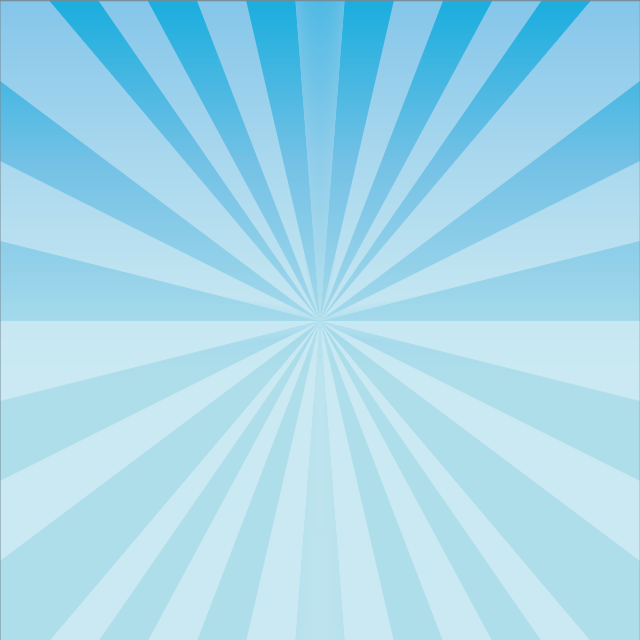
Write a Shadertoy shader that draws this background.

```glsl
// Sunburst sky: alternating light and deep rays fan out from the centre.
// Ray edges are evenly spaced along the canvas border, so each fan is a
// triangle wave over slope; both ray tones follow a vertical gradient.

const vec2 CENTER = vec2(0.5, 0.4985);
const float SIDE_STEP = 0.25;    // slope between ray edges in the side fans
const float POLE_STEP = 0.1537;  // inverse slope between edges, top and bottom

// Triangle wave: +0.5 at even x, -0.5 at odd x.
float stripeWave(float x) {
    return abs(fract(x * 0.5) * 2.0 - 1.0) - 0.5;
}

// Signed distance to the ray edges of one fan, from its wave and slope.
float fanDistance(float wave, float stepSize, float reach, float slope) {
    return wave * stepSize * reach * inversesqrt(1.0 + slope * slope);
}

// Positive inside light rays, negative inside deep rays.
float rayDistance(vec2 p) {
    vec2 reach = max(abs(p), vec2(1e-5));
    float sideSlope = p.y / reach.x;
    float poleSlope = reach.x / reach.y;

    float sideWave = stripeWave(clamp(sideSlope / SIDE_STEP, -3.5, 3.5) + 0.5);
    float poleWave = stripeWave(min(poleSlope / POLE_STEP, 6.0));
    float side = fanDistance(sideWave, SIDE_STEP, reach.x, sideSlope);
    float pole = fanDistance(poleWave, POLE_STEP, reach.y, poleSlope);

    // Tones swap below the horizon.
    return p.y > 0.0 ? min(side, pole) : max(side, -pole);
}

// Four-stop gradient over height h: 0 is the horizon, 1 the top edge.
vec3 skyRamp(float h, vec3 ground, vec3 horizon, vec3 middle, vec3 top) {
    vec3 color = mix(ground, horizon, smoothstep(-0.2, 0.0, h));
    color = mix(color, middle, clamp(h * 2.0, 0.0, 1.0));
    return mix(color, top, clamp(h * 2.0 - 1.0, 0.0, 1.0));
}

// Coverage of a border line of the given width.
float borderLine(float edgeDistance, float width, float pixel) {
    return clamp((width - edgeDistance) / pixel + 0.5, 0.0, 1.0);
}

void mainImage(out vec4 fragColor, in vec2 fragCoord) {
    vec2 uv = fragCoord / iResolution.xy;
    float pixel = 1.0 / min(iResolution.x, iResolution.y);
    vec2 p = uv - CENTER;
    float h = p.y / (1.0 - CENTER.y);

    // Ray tones
    vec3 deep = skyRamp(h, vec3(0.684, 0.870, 0.918), vec3(0.643, 0.851, 0.922),
                        vec3(0.450, 0.757, 0.900), vec3(0.100, 0.680, 0.870));
    vec3 light = skyRamp(h, vec3(0.792, 0.914, 0.952), vec3(0.780, 0.908, 0.948),
                         vec3(0.665, 0.846, 0.933), vec3(0.520, 0.775, 0.917));
    float lightCover = clamp(rayDistance(p) / pixel + 0.5, 0.0, 1.0);
    vec3 color = mix(deep, light, lightCover);

    // Thin frame on the top, left and right
    vec3 frame = vec3(0.46, 0.54, 0.58);
    color = mix(color, frame, 0.9 * borderLine(1.0 - uv.y, 0.002, pixel));
    color = mix(color, frame, 0.8 * borderLine(uv.x, 0.001, pixel));
    color = mix(color, frame, 0.4 * borderLine(1.0 - uv.x, 0.001, pixel));

    fragColor = vec4(color, 1.0);
}
```
